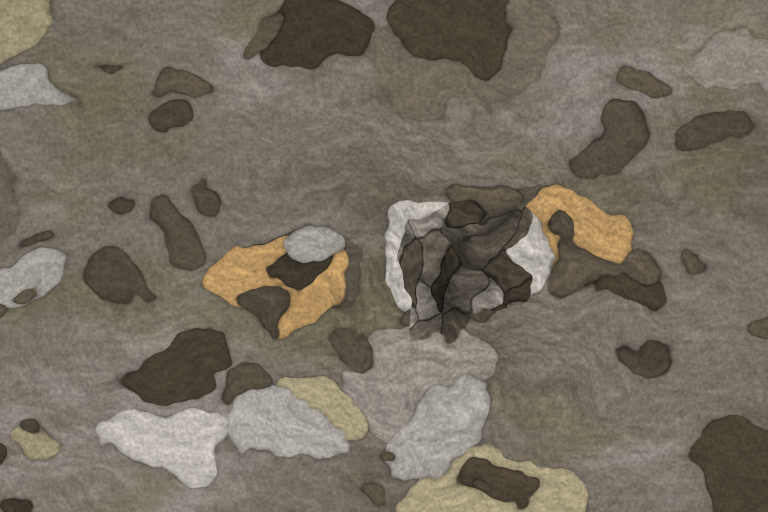
Reproduce this texture procedurally as a WebGL 2 fragment shader.

```glsl
#version 300 es
precision highp float;
// Mottled plane-tree bark: weathered grey-brown skin under scattered flakes.
// Flakes are warped cell blobs laid in tone layers, crowding around a cracked
// knot of small plates; gradient noise adds stains, relief and grain.

uniform vec2 u_resolution;
out vec4 fragColor;

const vec2 KNOT = vec2(0.91, 0.46);
const vec3 SKIN = vec3(0.47, 0.44, 0.40);
const vec3 UMBER = vec3(0.39, 0.36, 0.31);
const vec3 ASH = vec3(0.56, 0.53, 0.50);
const vec3 DARK = vec3(0.28, 0.25, 0.20);
const vec3 PALE = vec3(0.69, 0.67, 0.64);
const vec3 CREAM = vec3(0.64, 0.60, 0.48);
const vec3 OCHRE = vec3(0.66, 0.53, 0.35);
const vec3 OLIVE = vec3(0.43, 0.41, 0.32);

vec2 hash2(vec2 p) {
  vec3 q = fract(p.xyx * vec3(0.1031, 0.1030, 0.0973));
  q += dot(q, q.yzx + 33.33);
  return fract((q.xx + q.yz) * q.zy);
}

float corner(vec2 cell, vec2 offset) {
  float angle = 6.2832 * hash2(cell).x;
  return dot(vec2(cos(angle), sin(angle)), offset);
}

// Gradient noise, about -0.7 to 0.7
float noise(vec2 p) {
  vec2 i = floor(p), f = p - i;
  vec2 u = f * f * f * (f * (f * 6.0 - 15.0) + 10.0);
  vec2 e = vec2(1.0, 0.0);
  return mix(mix(corner(i, f), corner(i + e, f - e), u.x),
             mix(corner(i + e.yx, f - e.yx), corner(i + 1.0, f - 1.0), u.x), u.y);
}

float fbm(vec2 p) {
  float sum = 0.0, amp = 1.0;
  for (int i = 0; i < 4; i++) {
    sum += amp * noise(p);
    p = mat2(1.6, 1.2, -1.2, 1.6) * p + 7.3;
    amp *= 0.5;
  }
  return sum;
}

vec2 wobble(vec2 p, float freq) {
  return vec2(noise(p * freq + 3.7), noise(p * freq + 51.2));
}

float nearKnot(vec2 p) {
  vec2 d = (p - KNOT) / vec2(0.34, 0.30);
  return exp(-dot(d, d));
}

// Scattered blobs: x = signed distance, y = random tint of the nearest one
vec2 flakes(vec2 p, float size, float chance, float seed) {
  vec2 stretch = vec2(0.68, 1.0) / size;
  vec2 q = p * stretch, base = floor(q);
  float dist = 1.0, nearest = 9.0, tint = 0.5;
  for (int y = -1; y <= 1; y++)
  for (int x = -1; x <= 1; x++) {
    vec2 cell = base + vec2(x, y);
    vec2 place = hash2(cell + seed), kind = hash2(cell + seed + 41.7);
    float odds = chance * (1.0 + 1.3 * nearKnot((cell + 0.5) / stretch));
    if (kind.y > odds) continue;
    float d = length(q - cell - 0.15 - 0.7 * place) - mix(0.15, 0.5, kind.x);
    if (d < nearest) { nearest = d; tint = fract(kind.x * 7.0 + place.x); }
    float h = max(0.14 - abs(dist - d), 0.0) / 0.14;
    dist = min(dist, d) - h * h * 0.035;
  }
  return vec2(dist * size, tint);
}

// Cracked plates: x = gap between the two nearest seeds, y = plate tint
vec2 plates(vec2 p) {
  vec2 base = floor(p);
  float first = 9.0, second = 9.0, tint = 0.0;
  for (int y = -1; y <= 1; y++)
  for (int x = -1; x <= 1; x++) {
    vec2 cell = base + vec2(x, y), h = hash2(cell + 9.1);
    float d = length(p - cell - h);
    if (d < first) { second = first; first = d; tint = h.y; }
    else second = min(second, d);
  }
  return vec2(second - first, tint);
}

float cover(float d) {
  float soft = max(0.0013, 0.8 / u_resolution.y);
  return 1.0 - smoothstep(-soft, soft, d);
}

// Lays a flake over the bark, with a thin shadowed lip along its edge
vec3 lay(vec3 under, vec2 flake, vec3 tone, float lip) {
  vec3 col = mix(under, tone * (0.88 + 0.24 * flake.y), cover(flake.x));
  return col * (1.0 - lip * exp(-abs(flake.x) / 0.0035));
}

void main() {
  vec2 p = gl_FragCoord.xy / u_resolution.y;
  vec2 w = p + 0.10 * wobble(p, 4.5) + 0.036 * wobble(p, 13.0) + 0.009 * wobble(p, 38.0);
  float lip = 0.22 + 0.3 * noise(p * 17.0);

  // Weathered skin with broad stains and horizontal streaks
  float stain = fbm(p * vec2(1.7, 2.8) + 4.0) + 0.35 * fbm(p * vec2(7.0, 19.0));
  vec3 col = mix(SKIN, UMBER, smoothstep(0.05, 0.65, -stain));
  col = mix(col, ASH, smoothstep(0.1, 0.65, stain));
  col = mix(col, OLIVE, 0.6 * smoothstep(0.05, 0.5, fbm(p * vec2(2.5, 4.0) + 30.0)));

  // Flake layers, from faint old ones to fresh pale ones
  col = lay(col, flakes(w, 0.27, 0.22, 11.0), mix(col, UMBER, 0.8), 0.6 * lip);
  col = lay(col, flakes(w + 0.13, 0.24, 0.20, 23.0), mix(col, ASH, 0.8), 0.5 * lip);
  vec2 cream = flakes(w + 0.31, 0.23, 0.20, 37.0);
  col = lay(col, cream, mix(CREAM, OCHRE, smoothstep(0.82, 0.9, cream.y)), lip);
  col = lay(col, flakes(w + 0.47, 0.21, 0.26, 59.0), DARK, lip);
  col = lay(col, flakes(w + 0.22, 0.21, 0.20, 73.0), PALE, lip);
  col = lay(col, flakes(w + 0.09, 0.085, 0.10, 97.0), mix(UMBER, DARK, 0.5), 1.3 * lip);

  // Knot of rough plates with dark cracks and a deep core
  vec2 k = (w - KNOT) * vec2(1.0, 0.85);
  float knot = cover(length(k) - 0.115 + 0.05 * noise(p * 11.0 + 5.0));
  vec2 plate = plates(w * vec2(19.0, 14.0));
  vec3 rough = mix(DARK * 0.85, SKIN, smoothstep(0.15, 1.0, plate.y));
  rough = mix(rough, ASH, 0.8 * step(0.9, plate.y));
  rough *= 0.55 + 0.45 * smoothstep(0.0, 0.14, plate.x);
  rough *= 1.0 - 0.5 * exp(-dot(k + vec2(0.0, 0.05), k + vec2(0.0, 0.05)) / 0.003);
  col = mix(col, rough, knot);

  // Relief lit from above, then fine grain
  vec2 up = vec2(0.002, 0.006);
  float relief = fbm(w * 22.0) - fbm((w + up) * 22.0);
  col *= 1.0 + relief * mix(0.22, 0.65, max(knot, 0.6 * nearKnot(p)));
  float grain = 0.13 * noise(p * 125.0) + 0.10 * noise(p * vec2(38.0, 80.0)) + 0.08 * noise(p * 220.0);
  col *= 1.0 + grain;
  fragColor = vec4(clamp(col, 0.0, 1.0), 1.0);
}
```
